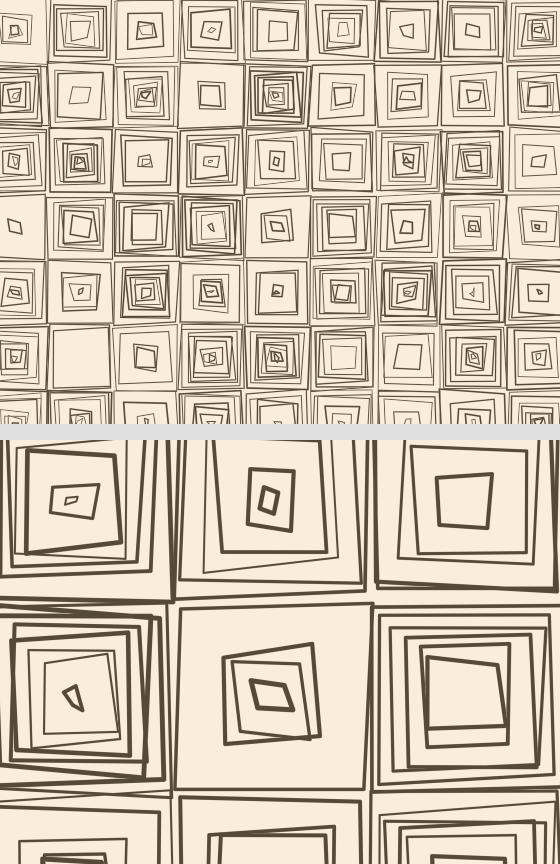
Top: the whole. Bottom: its middle third, enlarged.
This pattern is drawn by a Shadertoy shader. Its source:

```glsl
// Grid of hand-drawn nested squares: every cell holds concentric quads with
// jittered corners, random pen widths and randomly skipped rings.
// Each pixel takes the strongest stroke from its four nearest cells.

const float COLUMNS = 8.55;                // cells across the canvas width
const vec2  GRID_SHIFT = vec2(0.272, 0.038);
const int   RINGS = 10;
const float OUTER_HALF = 0.482;            // sizes below are in cell units
const float RING_STEP = 0.0495;
const float CORNER_JITTER = 0.04;
const float THIN_PEN = 0.010;
const float THICK_PEN = 0.026;
const vec3  PAPER = vec3(0.982, 0.934, 0.860);
const vec3  INK = vec3(0.335, 0.285, 0.215);

float hash(vec2 p) {
    return fract(sin(dot(p, vec2(127.1, 311.7))) * 43758.5453);
}

vec2 hash2(vec2 p) {
    return vec2(hash(p), hash(p + vec2(37.3, 17.9)));
}

float segmentDistance(vec2 p, vec2 a, vec2 b) {
    vec2 ap = p - a, ab = b - a;
    return length(ap - ab * clamp(dot(ap, ab) / max(dot(ab, ab), 1e-6), 0.0, 1.0));
}

// Corner of a square, counted around its outline, moved by a random offset
vec2 wobblyCorner(int index, float halfSize, vec2 seed) {
    int i = index % 4;
    vec2 side = vec2(i == 1 || i == 2 ? 1.0 : -1.0, i >= 2 ? 1.0 : -1.0);
    vec2 jitter = 2.0 * hash2(seed + float(i) * vec2(5.13, 9.71)) - 1.0;
    return side * halfSize + jitter * CORNER_JITTER;
}

float quadOutline(vec2 p, float halfSize, vec2 seed) {
    float d = 1e3;
    vec2 start = wobblyCorner(0, halfSize, seed);
    for (int i = 1; i <= 4; i++) {
        vec2 end = wobblyCorner(i, halfSize, seed);
        d = min(d, segmentDistance(p, start, end));
        start = end;
    }
    return d;
}

// Ink coverage of all rings in one cell; p is relative to the cell centre
float nestedQuads(vec2 p, vec2 cell, float pixel) {
    float ink = 0.0;
    float density = mix(0.38, 0.82, hash(cell + 71.7));
    for (int i = 0; i < RINGS; i++) {
        vec2 seed = cell * 13.37 + float(i) * vec2(3.71, 7.93);
        if (i > 0 && hash(seed + 2.3) > density) continue;
        float halfSize = OUTER_HALF - float(i) * RING_STEP;
        float pen = mix(THIN_PEN, THICK_PEN, hash(seed + 8.6));
        float d = quadOutline(p, halfSize, seed) - 0.5 * pen;
        ink = max(ink, 1.0 - smoothstep(-0.7 * pixel, 0.7 * pixel, d));
    }
    return ink;
}

void mainImage(out vec4 fragColor, in vec2 fragCoord) {
    // Grid coordinates, running down from the top edge
    vec2 fromTop = vec2(fragCoord.x, iResolution.y - fragCoord.y) / iResolution.x;
    vec2 grid = fromTop * COLUMNS + GRID_SHIFT;
    float pixel = COLUMNS / iResolution.x;

    // Strokes may cross cell borders, so visit the nearest 2 x 2 cells
    vec2 firstCell = floor(grid - 0.5);
    float ink = 0.0;
    for (int y = 0; y < 2; y++) {
        for (int x = 0; x < 2; x++) {
            vec2 cell = firstCell + vec2(x, y);
            ink = max(ink, nestedQuads(grid - cell - 0.5, cell, pixel));
        }
    }

    fragColor = vec4(mix(PAPER, INK, ink), 1.0);
}
```
